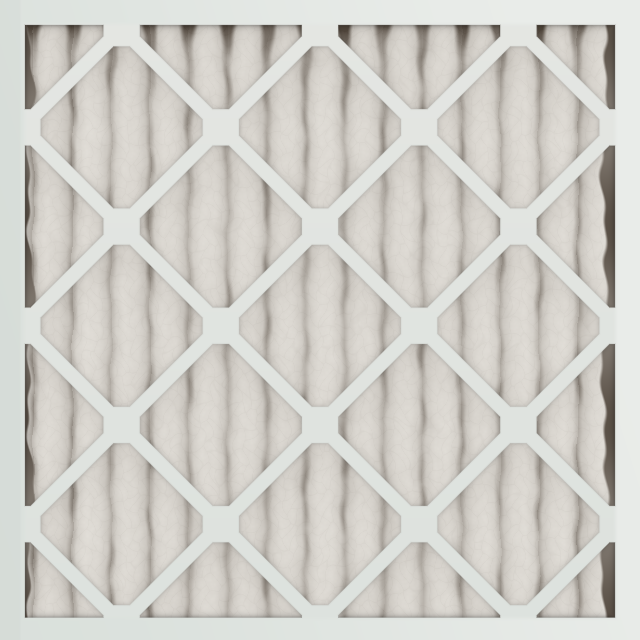
Write a three.js fragment shader that draws this pattern.

```glsl
varying vec2 vUv;

vec2 hash2(vec2 c) {
  return fract(sin(vec2(dot(c, vec2(127.1, 311.7)), dot(c, vec2(269.5, 183.3)))) * 4375.85);
}

// Distances to the nearest and second nearest cell points
vec2 cellular(vec2 p) {
  vec2 cell = floor(p), nearest = vec2(8.0);
  for (int j = -1; j <= 1; j++) {
    for (int i = -1; i <= 1; i++) {
      vec2 c = cell + vec2(float(i), float(j));
      float d = length(c + hash2(c) - p);
      nearest = d < nearest.x ? vec2(d, nearest.x) : vec2(nearest.x, min(nearest.y, d));
    }
  }
  return nearest;
}

float fill(float d) {
  return 1.0 - smoothstep(-0.0012, 0.0012, d);
}

// Diagonal bars joined by square nodes
float lattice(vec2 p) {
  vec2 q = p - vec2(0.5, 0.646);
  vec2 diagonal = abs(mod(vec2(q.x + q.y, q.x - q.y) + 0.155, 0.31) - 0.155);
  float bars = min(diagonal.x, diagonal.y) * 0.7071 - 0.0112;
  vec2 a = abs(mod(q + 0.155, 0.31) - 0.155);
  vec2 b = 0.155 - a;
  float nodes = min(max(a.x, a.y), max(b.x, b.y)) - 0.0285;
  return min(bars, nodes);
}

// Negative inside the rectangular opening
float opening(vec2 p) {
  vec2 d = abs(p - vec2(0.5, 0.498)) - vec2(0.461, 0.463);
  return max(d.x, d.y);
}

vec3 pleats(vec2 p) {
  float wobble = 0.0016 * sin(p.y * 41.0 + p.x * 23.0) + 0.0011 * sin(p.y * 97.0 + p.x * 61.0);
  float u = (p.x + wobble - 0.508) / 0.0607;
  float id = floor(u + 0.5);
  float f = u - id;
  float side = 2.0 * p.x - 1.0;

  // Overhead shade narrows the pleats below the bars and the top rim
  float rim = exp(-28.0 * max(0.961 - p.y, 0.0));
  float under = exp(-38.0 * max(lattice(p + vec2(0.0, 0.022)), 0.0));
  float depth = abs(f) + 0.13 * rim + 0.025 * under;

  // Rounded crests, creased valleys and scattered dark glue spots
  float valley = smoothstep(0.36, 0.53, depth);
  float spots = 1.0 - smoothstep(0.1, 0.55, cellular(vec2(floor(u) * 3.7, p.y * 13.0)).x);
  float shade = 0.035 + 0.11 * smoothstep(0.12, 0.5, depth) - 0.13 * f * side;
  shade += valley * (0.13 + 0.2 * spots + 0.48 * rim + 0.07 * under);
  shade += 0.045 * under + 0.06 * rim + 0.02 * (hash2(vec2(id, 4.0)).x - 0.5);

  // Fibrous wrinkles
  vec2 cells = cellular(p * vec2(62.0, 44.0) + 0.3 * sin(p.yx * 130.0));
  float crease = 1.0 - smoothstep(0.0, 0.13, cells.y - cells.x);
  shade += 0.022 * crease + 0.028 * (cells.x - 0.45);
  shade += 0.016 * (cellular(p * 190.0).x - 0.45);

  // Deep gaps beside the outer pleats
  float ragged = wobble * 2.0 + 0.004 * sin(p.y * 20.0);
  float gap = smoothstep(0.002, -0.002, p.x - 0.047 + ragged)
            + smoothstep(-0.003, 0.003, p.x - 0.945 + ragged);
  shade = mix(shade, 0.78 + 0.14 * sin(p.y * 20.3 + 1.0), min(gap, 1.0));
  return mix(vec3(0.885, 0.872, 0.848), vec3(0.31, 0.27, 0.23), clamp(shade, 0.0, 1.0));
}

void main() {
  vec2 p = vUv;
  float hole = opening(p);
  float grid = lattice(p);
  float card = min(grid, -hole);

  // Pleats with a thin contact shadow around the card
  vec3 color = pleats(p);
  color *= 1.0 - 0.13 * exp(-max(card, 0.0) * 320.0);
  color *= 1.0 - 0.2 * exp(-abs(hole) * 260.0);

  // Lattice, with faint cut edges
  vec3 board = mix(vec3(0.865, 0.885, 0.868), vec3(0.895, 0.902, 0.888), p.y);
  board *= 1.0 - 0.025 * smoothstep(-0.003, 0.0, card);

  // Outer border, lit from the upper right
  vec3 border = mix(vec3(0.855, 0.88, 0.862), vec3(0.915, 0.926, 0.914),
                    smoothstep(0.0, 1.0, 0.8 * p.x + 0.25 * p.y));
  border *= 1.0 - 0.02 * smoothstep(0.034, 0.03, p.x);
  board = mix(board, border, smoothstep(-0.004, 0.006, hole));

  gl_FragColor = vec4(mix(color, board, fill(card)), 1.0);
}
```
